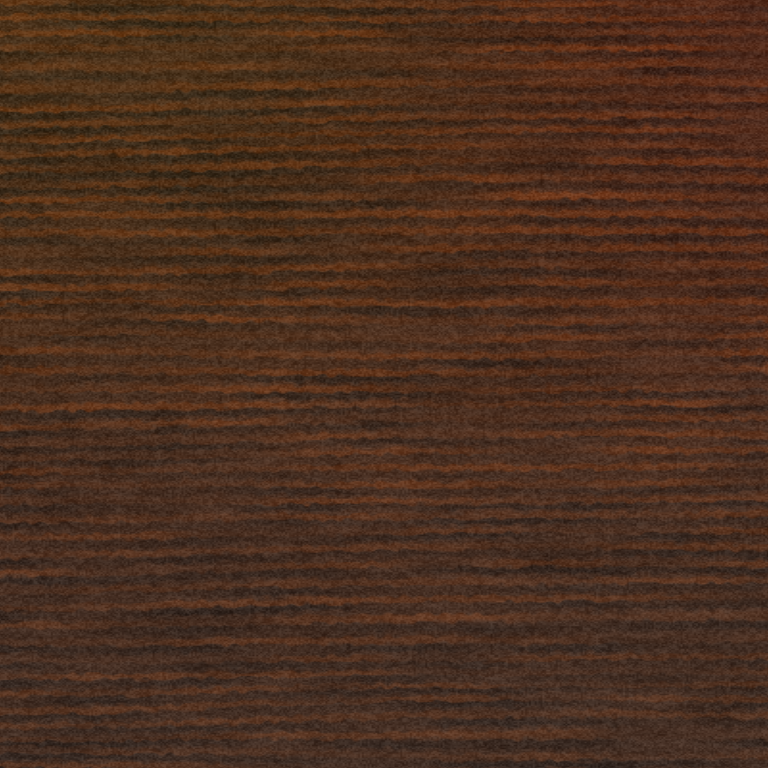
Give the GLSL for this texture, as a Shadertoy shader.

```glsl
// Dark stained wood with fine, nearly level grain lines.
// Evenly spaced stripes are broken up by stretched noise, then covered with
// crisp fibre flecks and tinted olive, red and grey across the board.

float hash(vec2 p) {
    vec3 q = fract(vec3(p.xyx) * 0.1031);
    q += dot(q, q.yzx + 33.33);
    return fract((q.x + q.y) * q.z);
}

float noise(vec2 p) {
    vec2 cell = floor(p);
    vec2 f = fract(p);
    f = f * f * (3.0 - 2.0 * f);
    float low = mix(hash(cell), hash(cell + vec2(1, 0)), f.x);
    float high = mix(hash(cell + vec2(0, 1)), hash(cell + vec2(1, 1)), f.x);
    return mix(low, high, f.y);
}

// Sum of octaves, centred on zero
float fbm(vec2 p) {
    float sum = 0.0;
    float weight = 0.5;
    for (int i = 0; i < 4; i++) {
        sum += weight * (noise(p) - 0.5);
        p = p * 2.03 + 17.1;
        weight *= 0.5;
    }
    return sum;
}

void mainImage(out vec4 fragColor, in vec2 fragCoord) {
    vec2 uv = fragCoord / iResolution.xy;

    // Slight tilt, slow waver and ragged edges of the lines
    float y = uv.y - 0.006 * uv.x;
    y += 0.005 * fbm(uv * vec2(6.0, 9.0) + 4.0);
    y += 0.006 * (noise(uv * vec2(95.0, 170.0)) - 0.5);

    // Stripe phase with slightly uneven spacing
    float phase = 6.2832 * (46.0 * y + 0.9 * noise(vec2(uv.x * 1.5, y * 14.0)));
    float orangeStrength = noise(vec2(uv.x * 7.0, y * 42.0) + 20.0);
    float darkStrength = noise(vec2(uv.x * 8.0, y * 46.0) + 70.0);
    float orangeLine = smoothstep(-0.1, 1.0, sin(phase));
    orangeLine *= 0.15 + 0.85 * smoothstep(0.1, 0.8, orangeStrength);
    float darkLine = smoothstep(-0.3, 1.0, sin(phase + 2.6));
    darkLine *= 0.15 + 0.85 * smoothstep(0.1, 0.85, darkStrength);

    // Base wood and its two kinds of line
    vec3 wood = vec3(0.300, 0.188, 0.132);
    vec3 orange = vec3(0.425, 0.222, 0.112);
    vec3 umber = vec3(0.200, 0.147, 0.122);
    vec3 color = mix(wood, umber, 0.80 * darkLine);
    color = mix(color, orange, 0.78 * orangeLine);

    // Thin streaks and broad cloudy bands
    color *= 1.0 + 0.20 * (noise(vec2(uv.x * 14.0, y * 130.0)) - 0.5);
    color *= 1.0 + 0.24 * fbm(uv * vec2(3.0, 14.0) + 31.0);

    // Fibre flecks, from short dashes down to crisp specks
    float dashes = noise(uv * vec2(150.0, 300.0) + 9.0) - 0.5;
    float specks = noise(uv * vec2(400.0, 512.0) + 53.0) - 0.5;
    color += vec3(1.0, 0.97, 0.93) * (0.050 * dashes + 0.095 * specks);

    // Olive at upper left, red at upper right, grey towards the bottom
    float upper = smoothstep(0.25, 1.0, uv.y);
    float right = smoothstep(0.2, 1.0, uv.x);
    color += upper * (1.0 - right) * vec3(-0.004, 0.008, -0.030);
    color += upper * right * vec3(0.030, -0.014, -0.018);
    float lower = 1.0 - smoothstep(0.0, 0.6, uv.y);
    vec3 grey = vec3(dot(color, vec3(0.35, 0.5, 0.15)));
    color = mix(color, grey, 0.20 * lower) * (1.0 - 0.06 * lower);

    fragColor = vec4(clamp(color, 0.0, 1.0), 1.0);
}
```
